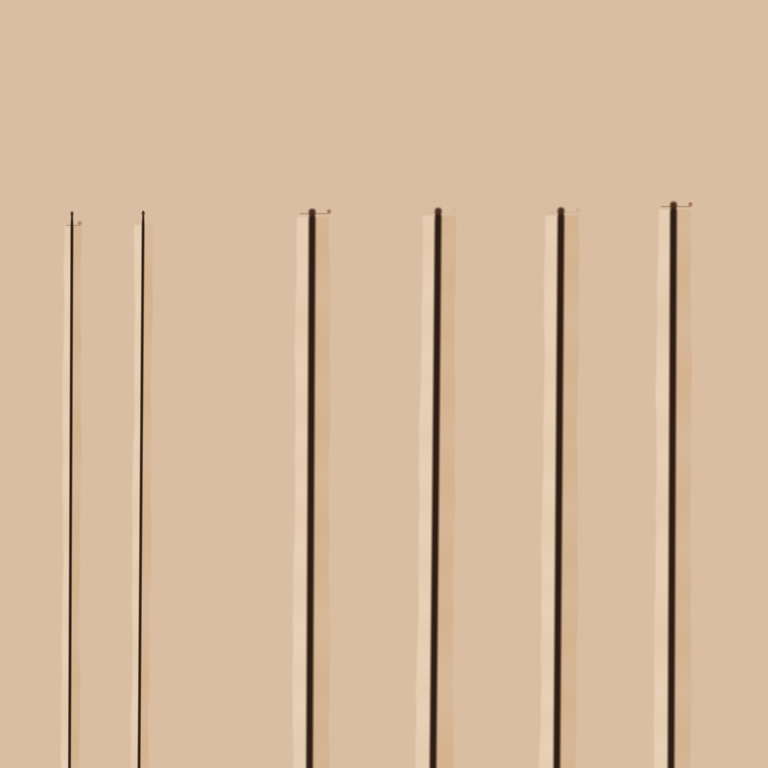
Write a Shadertoy shader that draws this pattern.

```glsl
const vec3 SAND = vec3(0.850, 0.745, 0.635);
const vec3 HIGHLIGHT = vec3(0.910, 0.820, 0.715);
const vec3 SHADE = vec3(0.830, 0.695, 0.555);
const vec3 GROOVE = vec3(0.185, 0.110, 0.075);
const vec3 RUST = vec3(0.560, 0.370, 0.260);

// 1 inside a signed distance, 0 outside, softened over blur
float cover(float d, float blur) {
    return 1.0 - smoothstep(-blur, blur, d);
}

float hash(float n) {
    return fract(sin(n * 91.73) * 4375.85);
}

// Uneven edge: layered sines
float wobble(float y, float seed) {
    return 0.5 * sin(y * 17.0 + seed * 2.3)
         + 0.3 * sin(y * 41.0 + seed * 5.1)
         + 0.2 * sin(y * 89.0 + seed * 1.7);
}

// One-dimensional cellular noise for paint lumps along a strip
float lumps(float y, float seed) {
    float cell = floor(y), nearest = 1.0;
    for (int i = -1; i <= 1; i++) {
        float c = cell + float(i);
        nearest = min(nearest, abs(y - c - hash(c + seed * 13.0)));
    }
    return nearest;
}

float segment(vec2 p, vec2 a, vec2 b) {
    vec2 ap = p - a, ab = b - a;
    return length(ap - ab * clamp(dot(ap, ab) / dot(ab, ab), 0.0, 1.0));
}

// Strip between two x offsets, ending at a given height
float strip(vec2 p, float left, float right, float top, float blur) {
    return cover(max(left - p.x, p.x - right), blur) * cover(p.y - top, 0.002);
}

// Raised rim, dark groove and capped tip of one line
vec3 drawGroove(vec3 col, vec2 p, float baseX, vec2 tip, float bold,
                float tick, float seed, float px) {
    float x = p.x - mix(baseX, tip.x, p.y / tip.y);
    vec2 q = vec2(x, p.y);
    float rimTop = tip.y - mix(0.018, 0.009, bold);
    float grow = 0.0025 * bold * (1.0 - p.y / tip.y);
    float leftEdge = mix(0.0105, 0.0200, bold) + grow
                   + 0.0015 * wobble(p.y, seed);
    float rightEdge = mix(0.0125, 0.0230, bold) + grow
                    + 0.0015 * wobble(p.y + 3.0, seed);

    // Lit left rim and shaded right rim
    float rimBlur = max(px, 0.0018);
    float light = strip(q, -leftEdge, 0.0, rimTop, rimBlur);
    float shade = strip(q, 0.0, rightEdge, rimTop, rimBlur);
    col = mix(col, HIGHLIGHT, light * (0.95 - 0.4 * lumps(p.y * 12.0, seed)));
    col = mix(col, SHADE, shade * (0.9 - 0.6 * lumps(p.y * 10.0, seed + 4.0)));

    // Cross tick with a small bead at its right end
    float reach = mix(0.010, 0.022, bold);
    vec2 c = vec2(x, p.y - rimTop - 0.004 * bold);
    float bar = segment(c, vec2(-0.7 * reach, 0.0), vec2(reach, 0.0));
    col = mix(col, RUST, tick * 0.6 * cover(bar - 0.0006, max(px, 0.0012)));
    float bead = length(c - vec2(reach, 0.003)) - 0.0025;
    col = mix(col, RUST, tick * 0.75 * cover(bead, max(px, 0.002)));

    // Soft dark core, narrower above the rim
    float width = mix(0.0017, 0.0043, bold);
    width *= 1.0 - 0.4 * smoothstep(rimTop - 0.004, tip.y, p.y);
    float core = abs(x) - width;
    float coreBlur = max(px, mix(0.0014, 0.0026, bold));
    col = mix(col, GROOVE, cover(core, coreBlur) * cover(p.y - tip.y, 0.002));

    // Rounded cap
    float cap = length(q - vec2(0.0, tip.y - 0.003)) - mix(0.002, 0.0045, bold);
    return mix(col, mix(GROOVE, RUST, 0.3), 0.8 * cover(cap, coreBlur));
}

void mainImage(out vec4 fragColor, in vec2 fragCoord) {
    vec2 uv = fragCoord / iResolution.xy;
    float px = 1.0 / iResolution.y;

    // Line layout
    float baseX[6] = float[](0.0905, 0.1810, 0.4030, 0.5638, 0.7250, 0.8737);
    float tipX[6] = float[](0.0938, 0.1865, 0.4065, 0.5706, 0.7305, 0.8770);
    float tipY[6] = float[](0.7245, 0.7253, 0.7268, 0.7280, 0.7285, 0.7360);
    float tick[6] = float[](0.8, 0.0, 1.0, 0.08, 0.2, 1.0);

    vec3 col = SAND;
    for (int i = 0; i < 6; i++) {
        float bold = i < 2 ? 0.0 : 1.0;
        vec2 tip = vec2(tipX[i], tipY[i]);
        col = drawGroove(col, uv, baseX[i], tip, bold, tick[i], float(i), px);
    }
    fragColor = vec4(col, 1.0);
}
```
